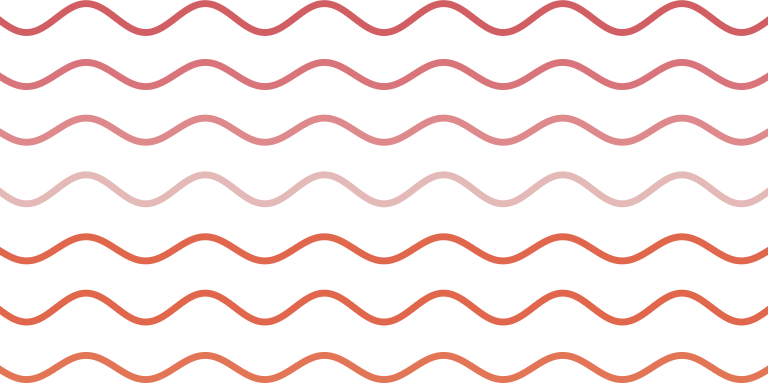
This pattern is drawn by a Shadertoy shader. Its source:

```glsl
// Seven stacked wavy lines on white, rose tones above and orange tones below.
// Each line is a cosine with its own height, swing and colour, stroked by an
// approximate distance: vertical offset divided by the length of the gradient.

#define ROWS 7
#define PERIOD 0.3103       // wave length, in canvas heights
#define LINE_WIDTH 0.0180   // stroke width, in canvas heights
#define SWING_LOW 0.0314    // amplitude of the flatter waves
#define SWING_HIGH 0.0376   // amplitude of the taller waves
#define PAPER vec3(1.0)

const float TAU = 6.2831853;

// Mid height of each line from top to bottom, and its amplitude
const vec2 WAVES[ROWS] = vec2[ROWS](
    vec2(0.953, SWING_HIGH),
    vec2(0.806, SWING_LOW),
    vec2(0.661, SWING_LOW),
    vec2(0.507, SWING_HIGH),
    vec2(0.352, SWING_LOW),
    vec2(0.199, SWING_HIGH),
    vec2(0.043, SWING_LOW));

const vec3 INKS[ROWS] = vec3[ROWS](
    vec3(0.82, 0.37, 0.39),
    vec3(0.85, 0.46, 0.48),
    vec3(0.87, 0.54, 0.55),
    vec3(0.89, 0.73, 0.72),
    vec3(0.88, 0.40, 0.30),
    vec3(0.88, 0.40, 0.30),
    vec3(0.89, 0.46, 0.34));

// Approximate distance to a cosine line with a trough at x = 0
float waveDistance(vec2 p, float midHeight, float swing) {
    float phase = TAU * p.x / PERIOD;
    float height = midHeight - swing * cos(phase);
    float slope = swing * TAU / PERIOD * sin(phase);
    return abs(p.y - height) / sqrt(1.0 + slope * slope);
}

void mainImage(out vec4 fragColor, in vec2 fragCoord) {
    // Canvas heights, with x measured from the centre
    float pixel = 1.0 / iResolution.y;
    vec2 p = vec2(fragCoord.x - 0.5 * iResolution.x, fragCoord.y) * pixel;

    vec3 color = PAPER;
    for (int i = 0; i < ROWS; i++) {
        float edge = waveDistance(p, WAVES[i].x, WAVES[i].y) - 0.5 * LINE_WIDTH;
        float coverage = clamp(0.5 - edge / pixel, 0.0, 1.0);
        color = mix(color, INKS[i], coverage);
    }
    fragColor = vec4(color, 1.0);
}
```
